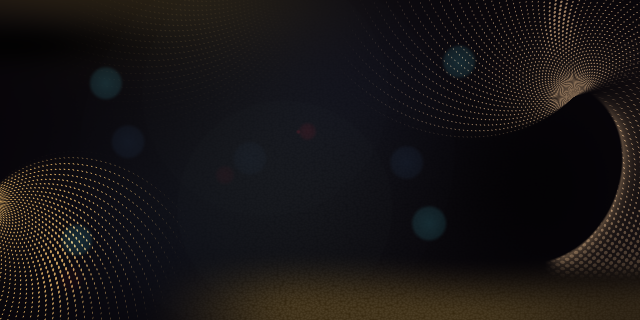
This background is drawn by a WebGL 2 fragment shader. Its source:

```glsl
#version 300 es
precision highp float;
// Dark studio backdrop with gold dotted swirls, soft bokeh and a grained floor glow.

uniform vec2 u_resolution;
out vec4 fragColor;

const vec3 GOLD = vec3(0.74, 0.58, 0.31);
const vec3 BEIGE = vec3(0.58, 0.47, 0.34);

vec2 hash2(vec2 c) {
    return fract(sin(vec2(dot(c, vec2(127.1, 311.7)), dot(c, vec2(269.5, 183.3)))) * 4375.85);
}

// Distance to the nearest scattered cell point
float cellular(vec2 p) {
    vec2 cell = floor(p), f = fract(p);
    float nearest = 1.0;
    for (int y = -1; y <= 1; y++)
        for (int x = -1; x <= 1; x++) {
            vec2 o = vec2(x, y);
            nearest = min(nearest, length(o + hash2(cell + o) - f));
        }
    return nearest;
}

// Soft elliptical glow
float glow(vec2 p, vec2 center, vec2 size) {
    vec2 d = (p - center) / size;
    return exp(-dot(d, d));
}

float disc(float d, float radius, float blur) {
    return 1.0 - smoothstep(radius - blur, radius + blur, d);
}

// Dots on a lattice of the given pitch
float dots(vec2 q, vec2 pitch, float radius, float blur) {
    vec2 d = (fract(q / pitch) - 0.5) * pitch;
    return disc(length(d), radius, blur);
}

// Dotted strands leaving a focus, merging to fine lines close to it
float fan(float phase, float r, float spacing, float pitch, float radius, float blur) {
    float across = (fract(phase / spacing) - 0.5) * spacing * r;
    float along = (fract(r / pitch + 0.37 * floor(phase / spacing)) - 0.5) * pitch;
    along *= smoothstep(0.03, 0.14, r);
    return disc(length(vec2(across, along)), min(radius, 0.25 * spacing * r), blur);
}

void main() {
    vec2 p = gl_FragCoord.xy / u_resolution.y;
    float blur = 0.6 / u_resolution.y;

    // Backdrop: near black with a cool centre and warm upper left
    vec3 col = vec3(0.027, 0.017, 0.034);
    col += vec3(0.044, 0.057, 0.056) * glow(p, vec2(0.84, 0.45), vec2(0.48, 0.46));
    col += vec3(0.012, 0.016, 0.034) * glow(p, vec2(1.10, 0.76), vec2(0.32, 0.28));
    col += vec3(0.002, 0.010, 0.024) * glow(p, vec2(0.40, 0.22), vec2(0.32, 0.28));
    col += vec3(0.100, 0.083, 0.028) * glow(p, vec2(0.56, 1.03), vec2(0.46, 0.20));
    col += vec3(0.085, 0.068, 0.030) * glow(p, vec2(0.0, 1.04), vec2(0.40, 0.10));
    col *= 1.0 - 0.8 * glow(p, vec2(0.04, 0.86), vec2(0.34, 0.065));
    col *= 1.0 - 0.5 * glow(p, vec2(1.66, 0.42), vec2(0.26, 0.30));

    // Large faint lens discs
    col += vec3(0.006, 0.008, 0.007) * disc(length(p - vec2(0.89, 0.35)), 0.335, 0.004);
    col += vec3(0.004, 0.005, 0.005) * disc(length(p - vec2(0.83, 0.71)), 0.385, 0.004);
    col += vec3(0.003, 0.004, 0.005) * disc(length(p - vec2(0.835, 0.53)), 0.585, 0.004);

    // Warm floor with leather grain
    float grain = 0.5 - cellular(p * vec2(120.0, 150.0));
    float ground = 1.0 - smoothstep(0.02, 0.21, p.y + 0.012 * sin(p.x * 5.0));
    ground *= smoothstep(0.42, 0.95, p.x) * (1.0 - 0.35 * smoothstep(1.4, 2.0, p.x));
    col = mix(col, vec3(0.255, 0.200, 0.105), ground);
    col += grain * (0.022 * glow(p, vec2(0.95, 0.4), vec2(0.5)) + 0.075 * ground);

    // Bokeh: teal, then blue, then small red (x, y, radius)
    vec3 bokeh[10] = vec3[10](
        vec3(0.331, 0.740, 0.050), vec3(0.240, 0.250, 0.048), vec3(1.341, 0.302, 0.053),
        vec3(1.435, 0.807, 0.050), vec3(0.400, 0.557, 0.051), vec3(0.781, 0.505, 0.051),
        vec3(1.271, 0.492, 0.051), vec3(0.961, 0.589, 0.026), vec3(0.703, 0.453, 0.028),
        vec3(0.220, 0.128, 0.036));
    for (int i = 0; i < 10; i++) {
        vec3 tint = i < 4 ? vec3(0.045, 0.130, 0.140)
                  : i < 7 ? vec3(0.024, 0.046, 0.070) : vec3(0.085, 0.004, 0.010);
        if (i == 5 || i > 7) tint *= 0.5;
        float d = length(p - bokeh[i].xy);
        col += tint * disc(d, bokeh[i].z, 0.008) * (1.0 - 0.35 * d / bokeh[i].z);
    }
    col += vec3(0.12, 0.01, 0.02) * disc(length(p - vec2(0.932, 0.588)), 0.005, 0.004);

    // Left fan, arching over and down
    vec2 q = p - vec2(-0.052, 0.362);
    float r = length(q), phase = atan(q.y, q.x) + 1.7 * r;
    float mask = (1.0 - smoothstep(0.92, 1.10, phase)) * (1.0 - smoothstep(0.30, 0.68, r));
    float size = 0.0021 + 0.0020 * glow(p, vec2(0.19, 0.18), vec2(0.09, 0.18));
    col += GOLD * mask * fan(phase, r, 0.070, 0.0125, size, blur);
    col += GOLD * 0.22 * mask * exp(-r * 9.0);

    // Faint fan at the upper left
    q = p - vec2(1.02, 1.13);
    r = length(q);
    phase = atan(q.y, -q.x) - 0.9 * r;
    mask = glow(p, vec2(0.56, 0.87), vec2(0.22, 0.16));
    col += GOLD * 0.13 * mask * fan(phase, r, 0.036, 0.0125, 0.0022, blur);

    // Right fan, angle measured from straight up towards the left
    q = p - vec2(1.795, 0.698);
    r = length(q);
    float angle = atan(-q.x, q.y);
    phase = angle + 1.1 * r;
    mask = (1.0 - smoothstep(2.24, 2.38, phase)) * smoothstep(-1.35, -0.85, angle);
    float fade = 1.0 - smoothstep(0.20, 0.80, r);
    size = 0.0019 + 0.0026 * glow(p, vec2(1.75, 0.93), vec2(0.04, 0.12));
    col += BEIGE * mask * fade * fan(phase, r, 0.062, 0.0120, size, blur);
    col += BEIGE * 0.26 * mask * exp(-r * 8.0);

    // Neck and mesh wrapping the dark hollow
    vec2 h = p - vec2(1.706, 0.456);
    h.x -= 0.15 * h.y;
    float e = length(h / vec2(0.236, 0.278)), t = atan(h.y, h.x);
    float outside = smoothstep(0.98, 1.02, e);
    mask = outside * smoothstep(-1.45, -1.2, t) * (1.0 - smoothstep(0.55, 1.25, t));
    mask *= smoothstep(0.12, 0.19, p.y);
    float low = 1.0 - smoothstep(0.18, 0.42, p.y);
    vec2 lattice = vec2((e - 1.0) * 0.25 + 0.035 * t, t * 0.27 * e + 0.15 * (e - 1.0));
    float mesh = dots(lattice, vec2(0.018, 0.017), 0.0025 + 0.0035 * low, blur);
    col += BEIGE * mask * mesh * mix(0.75, 0.34, low);
    col += BEIGE * mask * (0.55 * exp(-max(e - 1.0, 0.0) * 12.0) + 0.10);

    fragColor = vec4(clamp(col, 0.0, 1.0), 1.0);
}
```
